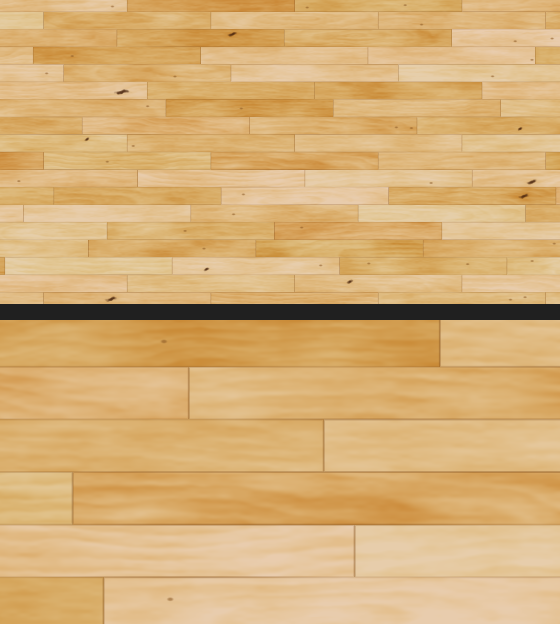
Top, the full canvas; bottom, a detail of the centre.
Write a WebGL 1 fragment shader that draws this texture.

```glsl
precision highp float;
// Strip floor of pale honey-coloured boards laid in staggered rows.
// Each board gets a hashed tone, elliptical growth rings, streaks and stains;
// thin seams and a few scattered dark knots and pores lie on top.

#define ROWS 17.333          // board rows down the canvas
#define ROW_SHIFT 0.333      // part of the top row that is cut off
#define BOARDS 3.346         // board lengths across the canvas
#define BOARD_ASPECT 9.56    // board length in board widths
#define SEAM_HALF 0.018      // half seam width in board widths
#define SEAM_DARK 0.48       // strongest seam shade
#define TONE_SPREAD 0.76     // tone range between boards
#define STAIN 0.52           // soft tone change inside a board
#define RING_DEPTH 0.075     // contrast of growth rings
#define STREAK_DEPTH 0.24    // contrast of fine streaks
#define KNOT_CHANCE 0.18     // share of boards with a knot

uniform vec2 u_resolution;

const vec3 HONEY = vec3(0.81, 0.58, 0.27);
const vec3 WHEAT = vec3(0.875, 0.725, 0.465);
const vec3 CREAM = vec3(0.90, 0.79, 0.63);
const vec3 SEAM = vec3(0.53, 0.33, 0.13);
const vec3 KNOT = vec3(0.27, 0.13, 0.05);

float hash(vec2 p) {
  return fract(sin(dot(p, vec2(127.1, 311.7))) * 43758.5);
}

float noise(vec2 p) {
  vec2 i = floor(p), f = fract(p);
  f = f * f * (3.0 - 2.0 * f);
  return mix(mix(hash(i), hash(i + vec2(1.0, 0.0)), f.x),
             mix(hash(i + vec2(0.0, 1.0)), hash(i + vec2(1.0, 1.0)), f.x), f.y);
}

// Stagger: row pairs drift along a wave, the second row sits half a board back
float rowOffset(float row) {
  float wave = floor(row * 0.5) * 0.785398;
  return 0.26 + 0.5 * cos(wave) + 0.12 * sin(wave) - 0.5 * mod(row, 2.0);
}

// Growth rings: warped ellipses around a hashed centre, often off the board
float rings(vec2 q, vec2 id, vec2 seed) {
  vec2 centre = vec2(hash(id + 3.1) * BOARD_ASPECT, mix(-0.7, 1.7, hash(id + 5.7)));
  float radius = length((q - centre) * vec2(0.13, 1.0));
  float warp = 0.22 * noise(q * vec2(0.8, 1.5) + seed)
             + 0.05 * noise(q * vec2(3.0, 4.0) + seed);
  float phase = 6.2832 * mix(2.8, 5.2, hash(id + 8.3)) * (radius + warp);
  return sin(phase + 0.6 * sin(phase)) + 0.35 * sin(phase * 0.43 + 1.0);
}

// Wood tone: 0 is honey, 1 is cream
float woodTone(vec2 q, vec2 id) {
  vec2 seed = 50.0 * vec2(hash(id + 11.0), hash(id + 17.0));
  float tone = 0.565 + TONE_SPREAD * (hash(id) - 0.5);
  tone += STAIN * (noise(q * vec2(0.42, 1.1) + seed) - 0.5);
  tone += 0.16 * (noise(q * vec2(1.6, 3.0) + seed.yx) - 0.5);
  tone += STREAK_DEPTH * (noise(q * vec2(0.9, 9.0) + seed) - 0.5);
  tone += 0.10 * (noise(q * vec2(5.0, 15.0) + seed) - 0.5);
  float figure = mix(0.35, 1.3, hash(id + 23.0));
  return tone + RING_DEPTH * figure * rings(q, id, seed);
}

// Knot cover in x, surrounding stain in y
vec2 knot(vec2 q, vec2 id, float pixel) {
  float present = step(hash(id + 31.0), KNOT_CHANCE);
  vec2 centre = vec2(mix(0.8, BOARD_ASPECT - 0.8, hash(id + 37.0)),
                     mix(0.2, 0.8, hash(id + 41.0)));
  float stretch = pow(hash(id + 43.0), 4.0);
  vec2 size = vec2(mix(0.09, 0.5, stretch), mix(0.07, 0.1, stretch));
  vec2 d = q - centre;
  d.y += 0.06 * sin(d.x * 7.0);
  float r = length(d / size) + 0.5 * (noise(q * 9.0) - 0.5);
  float soft = pixel / size.y;
  return present * vec2(1.0 - smoothstep(1.0 - soft, 1.0 + soft, r), exp(-0.7 * r));
}

// Pores: one jittered speck in a few cells of the board
float pores(vec2 q, vec2 id, float pixel) {
  vec2 cell = floor(q), key = cell + id * 13.0;
  vec2 centre = 0.2 + 0.6 * vec2(hash(key + 2.0), hash(key + 4.0));
  float d = length((q - cell - centre) * vec2(0.6, 1.0));
  return step(hash(key + 6.0), 0.06) * (1.0 - smoothstep(0.01, 0.03 + pixel, d));
}

void main() {
  vec2 p = gl_FragCoord.xy / u_resolution;
  float pixel = ROWS / u_resolution.y;

  // Board layout, rows counted from the top
  float down = (1.0 - p.y) * ROWS + ROW_SHIFT;
  float row = floor(down);
  float along = p.x * BOARDS - rowOffset(row);
  vec2 id = vec2(floor(along), row);
  vec2 q = vec2(fract(along) * BOARD_ASPECT, fract(down));

  // Wood colour with a slight rosy or yellow cast per board
  vec2 mark = knot(q, id, pixel);
  float t = clamp(woodTone(q, id) - 0.35 * mark.y, -0.12, 1.12);
  vec3 color = mix(mix(HONEY, WHEAT, t), mix(WHEAT, CREAM, t), t);
  color += (hash(id + 53.0) - 0.5) * vec3(0.015, -0.01, 0.02);

  // Seams between rows and butt joints, unevenly dark
  vec2 edge = min(q, vec2(BOARD_ASPECT, 1.0) - q);
  vec2 seam = clamp((SEAM_HALF + 0.5 * pixel - edge) / pixel, 0.0, 1.0);
  float wear = mix(0.3, 1.0, noise(vec2(p.x * 9.0, floor(down + 0.5) * 7.0)));
  color = mix(color, SEAM, SEAM_DARK * max(seam.y * wear, seam.x * 0.9));

  // Knots and pores
  color = mix(color, KNOT, 0.85 * mark.x);
  color = mix(color, SEAM, 0.55 * pores(q, id, pixel));
  gl_FragColor = vec4(color, 1.0);
}
```
